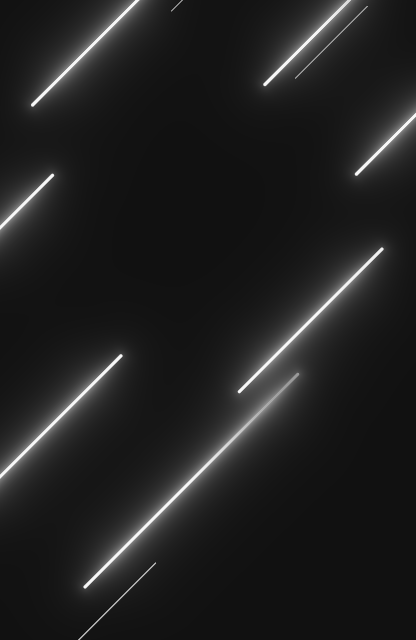
This background is drawn by a WebGL 2 fragment shader. Its source:

```glsl
#version 300 es
precision highp float;
// Glowing white diagonal light tubes and a few hairline threads on near-black.

uniform vec2 u_resolution;
out vec4 fragColor;

// Each bar rises at 45 degrees: lower end x, y, length, brightness at the upper end.
const vec4 TUBES[7] = vec4[7](
    vec4( .051, .836, .283, 1.0),
    vec4( .414, .868, .240, .82),
    vec4( .557, .728, .200, 1.0),
    vec4(-.058, .586, .198, 1.0),
    vec4( .374, .388, .315, .97),
    vec4(-.060, .195, .352, 1.0),
    vec4( .133, .083, .470, .62));

const vec4 THREADS[3] = vec4[3](
    vec4(.462, .878, .158, .62),
    vec4(.113, -.010, .184, .72),
    vec4(.268, .983, .050, .55));

// Position in the frame of a bar: x along it, y across it.
vec2 barFrame(vec2 p, vec4 bar) {
    vec2 d = p - bar.xy;
    return vec2(d.x + d.y, d.y - d.x) * .70711;
}

float barDistance(vec2 q, float len) {
    return length(vec2(q.x - clamp(q.x, 0., len), q.y));
}

void main() {
    vec2 p = gl_FragCoord.xy / u_resolution.y;
    float pixel = 1. / u_resolution.y;
    float glow = 0.;
    float core = 0.;

    // Tubes: a solid rounded core with a tight and a wide halo
    for (int i = 0; i < 7; i++) {
        vec4 tube = TUBES[i];
        vec2 q = barFrame(p, tube);
        float d = barDistance(q, tube.z);
        float power = mix(1., tube.w, smoothstep(.45, 1., q.x / tube.z));

        // The halo weakens towards both ends
        float inside = min(q.x, tube.z - q.x);
        float taper = mix(.3, 1., smoothstep(-.03, .08, inside));
        glow += taper * (.31 * exp(-d / .009) + .23 * exp(-d / .035));

        float body = 1. - smoothstep(-pixel, pixel, d - .0029);
        core = max(core, body * power * .97);
    }

    // Threads: hairlines without a halo
    for (int i = 0; i < 3; i++) {
        vec4 thread = THREADS[i];
        float d = barDistance(barFrame(p, thread), thread.z);
        float line = 1. - smoothstep(0., pixel, d - .0004);
        core = max(core, line * thread.w);
    }

    float light = max(.066 + glow, core);
    fragColor = vec4(vec3(min(light, 1.)), 1.);
}
```
